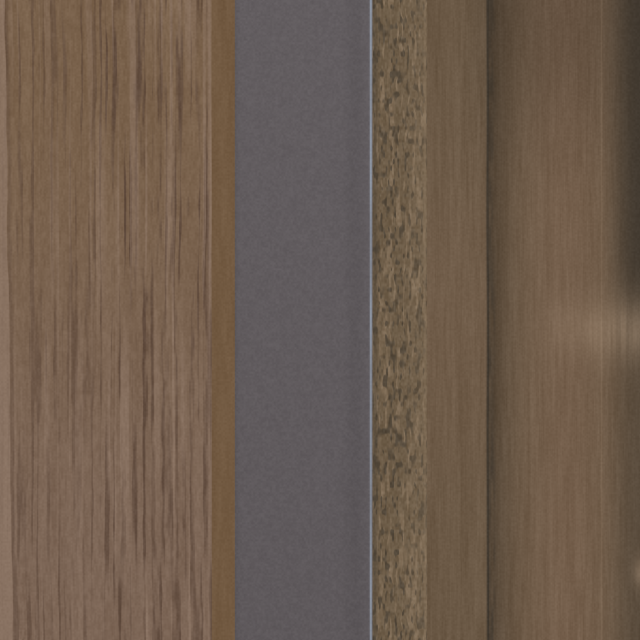
This texture is drawn by a WebGL 2 fragment shader. Its source:

```glsl
#version 300 es
precision highp float;
// Upright bands of timber around a matt grey strip: streaked oak, a plain lip,
// a bright metal edge, rough fibrous grain and two satin panels with a sheen.
// Each band is a colour ramp plus value noise stretched along the grain.
uniform vec2 u_resolution;
out vec4 outColor;

// Band borders, left to right
const float OAK_END = 0.327;
const float LIP_END = 0.367;
const float GREY_END = 0.577;
const float ROUGH_START = 0.582;
const float ROUGH_END = 0.667;
const float SEAM_X = 0.762;

// Colours
const vec3 OAK_TOP = vec3(0.475, 0.382, 0.295);
const vec3 OAK_LOW = vec3(0.485, 0.397, 0.335);
const vec3 OAK_DARK = vec3(0.360, 0.280, 0.230);
const vec3 OAK_PALE = vec3(0.560, 0.470, 0.405);
const vec3 LIP = vec3(0.445, 0.350, 0.255);
const vec3 GREY = vec3(0.378, 0.357, 0.367);
const vec3 METAL = vec3(0.570, 0.605, 0.660);
const vec3 ROUGH = vec3(0.425, 0.360, 0.280);
const vec3 ROUGH_PALE = vec3(0.550, 0.470, 0.380);
const vec3 ROUGH_DARK = vec3(0.290, 0.255, 0.210);
const vec3 PANEL = vec3(0.415, 0.345, 0.270);
const vec3 PANEL_WARM = vec3(0.455, 0.370, 0.295);
const vec3 SHADOW = vec3(0.225, 0.200, 0.170);
const vec3 SHEEN = vec3(0.640, 0.550, 0.460);

float hash(vec2 p) {
  vec3 q = fract(p.xyx * vec3(0.1031, 0.1030, 0.0973));
  q += dot(q, q.yzx + 33.33);
  return fract((q.x + q.y) * q.z);
}

float noise(vec2 p) {
  vec2 i = floor(p), f = fract(p);
  f = f * f * (3.0 - 2.0 * f);
  return mix(mix(hash(i), hash(i + vec2(1, 0)), f.x),
             mix(hash(i + vec2(0, 1)), hash(i + vec2(1, 1)), f.x), f.y);
}

// Layered noise, centred on zero
float grain(vec2 p) {
  float sum = 0.0, weight = 0.5;
  for (int i = 0; i < 4; i++) {
    sum += weight * (noise(p) - 0.5);
    p = p * 2.03 + 17.3;
    weight *= 0.55;
  }
  return sum;
}

float bump(float x, float centre, float width) {
  float d = (x - centre) / width;
  return exp(-d * d);
}

// Antialiased step between neighbouring bands
float edge(float border, float x) {
  float w = max(0.0012, 0.75 / u_resolution.x);
  return smoothstep(border - w, border + w, x);
}

vec3 oak(vec2 p) {
  float x = p.x + 0.003 * (noise(p * vec2(7.0, 9.0)) - 0.5);
  float strength = mix(0.6, 1.0, smoothstep(0.13, 0.19, p.x));
  vec3 c = mix(OAK_LOW, OAK_TOP, smoothstep(0.1, 0.9, p.y));
  // Long fine streaks broken up by short pores
  float streak = noise(vec2(x * 235.0, p.y * 4.5));
  float pore = noise(vec2(x * 300.0, p.y * 28.0 + 40.0));
  float ray = noise(vec2(x * 210.0 + 60.0, p.y * 3.0));
  c = mix(c, OAK_DARK, strength * 0.85 * smoothstep(0.48, 0.82, 0.72 * streak + 0.28 * pore));
  c = mix(c, OAK_PALE, strength * 0.55 * smoothstep(0.55, 0.92, ray));
  c += 0.05 * grain(vec2(x * 45.0, p.y * 5.0)) + 0.035 * (noise(p * vec2(330.0, 90.0)) - 0.5);
  // Pale arris on the outer side, widening downwards, and on the inner side
  float arris = mix(0.020, 0.007, p.y) + 0.003 * (noise(vec2(3.0, p.y * 20.0)) - 0.5);
  c = mix(c, OAK_DARK, 0.35 * bump(p.x, arris + 0.003, 0.003));
  c = mix(c, OAK_PALE, 0.7 * (1.0 - edge(arris, p.x)));
  return mix(c, OAK_PALE, 0.45 * bump(p.x, OAK_END, 0.003));
}

vec3 rough(vec2 p) {
  float x = p.x + 0.004 * (noise(p * vec2(40.0, 60.0)) - 0.5);
  float fibre = noise(vec2(x * 290.0, p.y * 38.0));
  float fleck = noise(vec2(x * 270.0 + 31.0, p.y * 95.0));
  float right = smoothstep(0.620, 0.655, p.x);
  vec3 c = mix(ROUGH, ROUGH_PALE, 0.2 * right);
  c = mix(c, ROUGH_PALE, 0.6 * smoothstep(0.5, 0.9, fibre));
  c = mix(c, ROUGH_DARK, mix(0.75, 0.5, right) * smoothstep(0.5, 0.9, fleck));
  c += 0.06 * (noise(p * vec2(360.0, 200.0)) - 0.5);
  c = mix(c, ROUGH_DARK, 0.45 * bump(p.x, ROUGH_START + 0.004, 0.004));
  return mix(c, ROUGH_PALE, 0.4 * bump(p.x, ROUGH_END - 0.003, 0.002));
}

vec3 panel(vec2 p) {
  float side = step(SEAM_X, p.x);
  float warmth = side * bump(p.x, 0.885, 0.075) + (1.0 - side) * 0.5 * bump(p.y, 0.5, 0.25);
  vec3 c = mix(PANEL, PANEL_WARM, warmth);
  c += 0.045 * grain(vec2(p.x * 75.0, p.y * 2.0)) + 0.06 * grain(vec2(p.x * 230.0, p.y * 16.0));
  // Shade near the top, along the seam and at the far side
  c *= 1.0 - 0.12 * smoothstep(0.65, 1.0, p.y) * smoothstep(0.70, 0.80, p.x);
  c *= 1.0 - 0.18 * side * bump(p.x, SEAM_X, 0.035);
  c = mix(c, SHADOW, smoothstep(0.935, 1.0, p.x) * mix(0.35, 0.8, smoothstep(0.44, 0.62, p.y)));
  float seam = SEAM_X + 0.002 * (noise(vec2(p.y * 6.0, 2.0)) - 0.5);
  float fray = noise(vec2(p.x * 260.0, p.y * 30.0));
  c = mix(c, SHADOW, 0.8 * bump(p.x, seam, 0.002) + 0.6 * fray * side * bump(p.x, seam + 0.006, 0.006));
  // Soft reflection and thin upright glints
  float glow = bump(p.y, 0.485, 0.045) * smoothstep(0.81, 0.97, p.x);
  c = mix(c, SHEEN, glow * (0.45 + 0.6 * grain(vec2(p.x * 120.0, p.y * 3.0))));
  c = mix(c, SHEEN, 0.16 * bump(p.x, 0.940, 0.0015));
  return mix(c, SHEEN, 0.45 * bump(p.x, 1.0, 0.010) * bump(p.y, 0.105, 0.025));
}

void main() {
  vec2 p = gl_FragCoord.xy / u_resolution;
  vec3 lip = LIP + 0.05 * grain(p * vec2(120.0, 12.0));
  vec3 grey = GREY + 0.03 * grain(p * 180.0) + 0.018 * (p.y - 0.5);
  grey *= 1.0 - 0.05 * bump(p.x, 0.555, 0.015) - 0.06 * bump(p.x, LIP_END, 0.005);
  // Thin metal glint with soft flanks, fading in places
  float glint = bump(p.x, 0.5795, 0.0019) * (0.65 + 0.35 * noise(vec2(5.0, p.y * 14.0)));

  vec3 c = mix(oak(p), lip, edge(OAK_END + 0.004, p.x));
  c = mix(c, grey, edge(LIP_END, p.x));
  c = mix(c, rough(p), edge(ROUGH_START, p.x));
  c = mix(c, METAL, glint * (1.0 - edge(ROUGH_START + 0.001, p.x)) * step(GREY_END - 0.004, p.x));
  c = mix(c, panel(p), edge(ROUGH_END, p.x));
  c += 0.025 * (noise(p * 340.0) - 0.5);
  outColor = vec4(c, 1.0);
}
```
